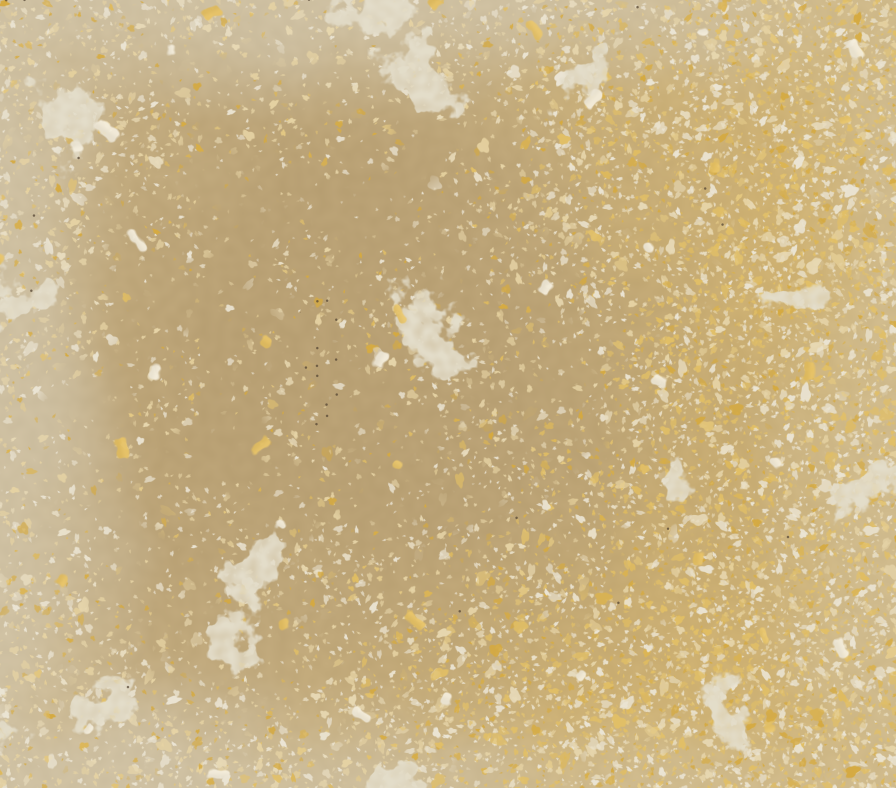
A WebGL 2 fragment shader for this texture:

```glsl
#version 300 es
precision highp float;

uniform vec2 u_resolution;
out vec4 fragColor;

// Colours
const vec3 BROWN = vec3(0.725, 0.630, 0.455);
const vec3 SAND = vec3(0.795, 0.710, 0.535);
const vec3 HONEY = vec3(0.810, 0.695, 0.445);
const vec3 HAZE = vec3(0.815, 0.765, 0.655);
const vec3 WHITE = vec3(0.920, 0.895, 0.830);
const vec3 CREAM = vec3(0.900, 0.825, 0.640);
const vec3 YELLOW = vec3(0.885, 0.750, 0.400);
const vec3 OCHRE = vec3(0.835, 0.665, 0.250);
const vec3 CHALK = vec3(0.890, 0.865, 0.790);
const vec3 SOOT = vec3(0.330, 0.270, 0.200);

// Sizes, in canvas heights
const float FINE_CELL = 0.0075;
const float MEDIUM_CELL = 0.0135;
const float COARSE_CELL = 0.026;
const float CHIP_CELL = 0.125;
const float PATCH_CELL = 0.23;
const float EDGE = 0.0013;
const float PI = 3.14159;

vec4 hash4(vec2 cell, float seed) {
  uvec4 v = uvec4(ivec4(ivec2(cell), int(seed), 7));
  v = v * 1664525u + 1013904223u;
  v += v.yzxy * v.wxyz;
  v ^= v >> 16u;
  v.x += v.y * v.w; v.y += v.z * v.x; v.z += v.x * v.y; v.w += v.y * v.z;
  v ^= v >> 15u;
  return vec4(v >> 8u) / exp2(24.0);
}

float gradientAt(vec2 corner, vec2 offset) {
  float angle = 2.0 * PI * hash4(corner, 1.0).x;
  return dot(vec2(cos(angle), sin(angle)), offset);
}

float gradientNoise(vec2 p) {
  vec2 i = floor(p), f = p - i;
  vec2 u = f * f * f * (f * (f * 6.0 - 15.0) + 10.0);
  vec2 x = vec2(1, 0), y = vec2(0, 1);
  return mix(mix(gradientAt(i, f), gradientAt(i + x, f - x), u.x),
             mix(gradientAt(i + y, f - y), gradientAt(i + 1.0, f - 1.0), u.x), u.y);
}

float fbm(vec2 p) {
  return gradientNoise(p) + 0.5 * gradientNoise(p * 2.1 + 17.0) + 0.25 * gradientNoise(p * 4.3 + 5.0);
}

mat2 rotation(float a) {
  return mat2(cos(a), sin(a), -sin(a), cos(a));
}

vec3 grainColour(float pick, float warmth) {
  vec3 pale = mix(WHITE, CREAM, smoothstep(0.15, 0.55, pick));
  vec3 rich = mix(YELLOW, OCHRE, smoothstep(0.82, 0.97, pick));
  return mix(pale, rich, smoothstep(-0.06, 0.06, pick - mix(0.82, 0.58, warmth)));
}

// Scattered crumbs with lobed outlines; faint ones look submerged
vec3 addGrains(vec3 ground, vec2 p, float cell, vec2 radii, float density, float warmth, float seed) {
  vec2 q = p / cell, home = floor(q);
  float soft = max(EDGE, 0.55 / u_resolution.y);
  for (int k = 0; k < 9; k++) {
    vec2 id = home + vec2(k % 3 - 1, k / 3 - 1);
    vec4 place = hash4(id, seed), look = hash4(id, seed + 50.0);
    vec2 d = rotation(look.x * PI) * (q - id - place.xy) * cell;
    float stretch = sqrt(mix(1.0, 2.0, look.y));
    d *= vec2(1.0 / stretch, stretch);
    float a = atan(d.y, d.x);
    float lobes = 1.0 + 0.15 * sin(3.0 * a + 6.3 * look.z) + 0.09 * sin(5.0 * a + 40.0 * look.x);
    float radius = mix(radii.x, radii.y, place.w * place.w) * lobes;
    float cover = smoothstep(soft, -soft, length(d) - radius);
    cover *= smoothstep(0.0, 0.12, density - place.z) * mix(0.6, 1.0, look.z);
    ground = mix(ground, grainColour(look.w, warmth), cover);
  }
  return ground;
}

// Larger blunt chips, yellow or white
vec3 addChips(vec3 ground, vec2 p) {
  vec2 q = p / CHIP_CELL, home = floor(q);
  float ragged = 0.004 * gradientNoise(p * 90.0);
  for (int k = 0; k < 9; k++) {
    vec2 id = home + vec2(k % 3 - 1, k / 3 - 1);
    vec4 place = hash4(id, 7.0), look = hash4(id, 8.0);
    vec2 d = rotation(look.x * PI) * (q - id - place.xy) * CHIP_CELL;
    vec2 size = vec2(mix(0.006, 0.018, look.y * look.y), mix(0.004, 0.008, look.z));
    float dist = length(max(abs(d) - size + 0.004, 0.0)) - 0.004 + ragged;
    float cover = smoothstep(0.0018, -0.0018, dist) * step(place.z, 0.55);
    vec3 tint = mix(WHITE, mix(YELLOW, OCHRE, 0.4 * look.z), step(0.45, look.w));
    ground = mix(ground, tint + 0.04 * smoothstep(-0.004, 0.004, d.y), cover * 0.92);
  }
  return ground;
}

// Ragged chalky patches, rarer toward the middle
float patchCover(vec2 p) {
  vec2 bent = p + 0.05 * vec2(fbm(p * 13.0), fbm(p * 13.0 + 40.0));
  vec2 home = floor(p / PATCH_CELL);
  float ragged = 0.022 * fbm(p * 42.0), cover = 0.0;
  for (int k = 0; k < 9; k++) {
    vec2 id = home + vec2(k % 3 - 1, k / 3 - 1);
    vec4 place = hash4(id, 11.0), look = hash4(id, 12.0);
    vec2 centre = (id + place.xy) * PATCH_CELL;
    float presence = mix(0.2, 0.85, smoothstep(0.15, 0.5, length(centre - vec2(0.5, 0.5))));
    vec2 d = rotation(look.x * PI) * (bent - centre) / vec2(1.5, 0.8);
    float dist = length(d) - mix(0.016, 0.038, look.y) + ragged;
    cover = max(cover, smoothstep(0.004, -0.006, dist) * step(place.z, presence));
  }
  return cover * clamp(0.88 + 0.3 * gradientNoise(p * 70.0), 0.0, 1.0);
}

void main() {
  vec2 p = gl_FragCoord.xy / u_resolution.y;
  vec2 f = gl_FragCoord.xy / u_resolution;

  // Broad drifts of shade, warmth and haze
  float drift = fbm(p * 3.5);
  float outer = smoothstep(0.12, 0.6, length((f - vec2(0.38, 0.53)) * vec2(1.0, 0.8)) + 0.12 * drift);
  float warmth = smoothstep(0.3, 0.85, f.x + 0.3 * (0.5 - f.y) + 0.12 * drift);
  vec2 border = min(f, 1.0 - f);
  float haze = 1.0 - smoothstep(0.0, 0.17, min(border.x, border.y) + 0.07 * drift);
  vec3 colour = mix(BROWN, mix(SAND, HONEY, warmth), outer);
  colour = mix(colour, HAZE, haze * mix(0.85, 0.5, warmth));
  colour += 0.018 * gradientNoise(p * 60.0);

  // Grains from fine to coarse
  float density = clamp(0.2 + 0.4 * outer + 0.32 * warmth + 0.35 * gradientNoise(p * 9.0), 0.12, 0.95);
  colour = addGrains(colour, p, FINE_CELL, vec2(0.0011, 0.0026), density * 0.8, warmth, 21.0);
  colour = addGrains(colour, p, MEDIUM_CELL, vec2(0.0024, 0.0056), density, warmth, 22.0);
  colour = addGrains(colour, p, COARSE_CELL, vec2(0.0042, 0.0088), density * 0.55, warmth, 23.0);

  colour = mix(colour, CHALK, patchCover(p));
  colour = addChips(colour, p);

  // Sparse dark specks near the bare area
  vec2 speckCell = floor(p / 0.012);
  vec4 speck = hash4(speckCell, 31.0);
  float near = smoothstep(0.13, 0.02, length((p - vec2(0.41, 0.52)) * vec2(2.2, 1.0)));
  float dotDistance = length(p - (speckCell + 0.3 + 0.4 * speck.xy) * 0.012);
  colour = mix(colour, SOOT, 0.75 * smoothstep(0.0024, 0.0006, dotDistance) * step(speck.z, 0.25 * near + 0.002));

  fragColor = vec4(clamp(colour, 0.0, 1.0), 1.0);
}
```
